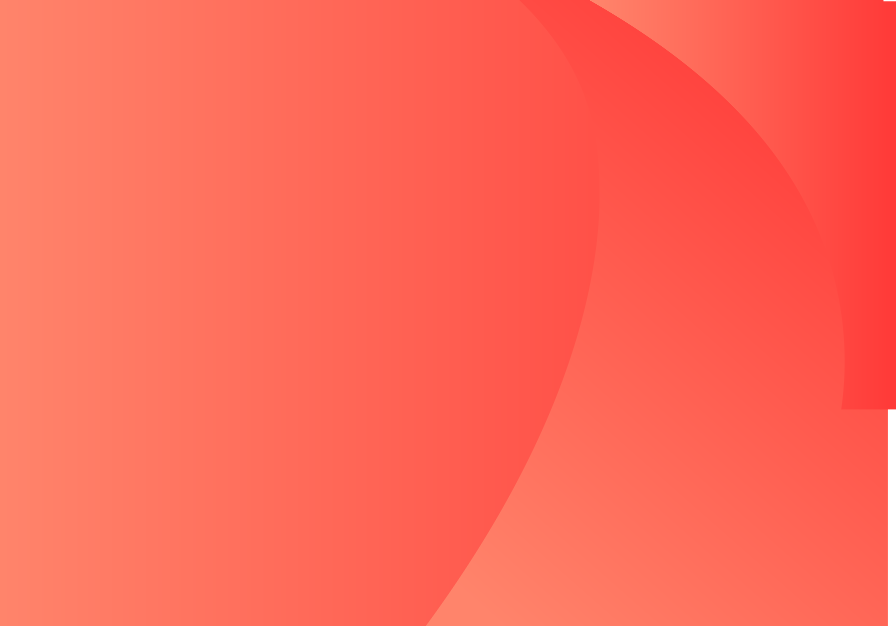
Write a WebGL 1 fragment shader that draws this background.

```glsl
precision highp float;
// Overlapping coral sheets with curved edges, each shaded by a linear gradient.

uniform vec2 u_resolution;

#define LIGHT vec3(1.0, 0.518, 0.420)
#define DARK vec3(1.0, 0.227, 0.220)
#define PAPER vec3(1.0)
#define FRONT_TIP vec2(0.669, 0.680)
#define MIDDLE_TIP vec2(0.9427, 0.4227)
#define MIDDLE_RIGHT 0.991
#define PANEL_BOTTOM 0.346
#define PANEL_NOTCH vec2(0.986, 0.998)

vec3 coral(float t) {
    return mix(LIGHT, DARK, clamp(t, 0.0, 1.0));
}

// Smooth step one pixel wide; d is a signed offset in canvas units
float cover(float d, float canvasSize) {
    return clamp(d * canvasSize + 0.5, 0.0, 1.0);
}

// Right edge of the front sheet: a lopsided bulge
float frontEdge(float y) {
    float d = y - FRONT_TIP.y;
    float inset = d > 0.0 ? 1.694 * pow(d, 2.58) : 0.388 * pow(-d, 1.8);
    return FRONT_TIP.x - inset;
}

// Right edge of the middle sheet: a rounded arc
float middleEdge(float y) {
    float d2 = (y - MIDDLE_TIP.y) * (y - MIDDLE_TIP.y);
    return MIDDLE_TIP.x - d2 * (0.649 + 0.62 * d2);
}

void main() {
    vec2 p = gl_FragCoord.xy / u_resolution;
    vec2 size = u_resolution;

    // Middle sheet, light at the lower left and cut off near the right border
    vec3 middle = coral(0.054 + dot(p - vec2(0.56, 0.069), vec2(0.934, 0.742)));
    vec3 color = mix(middle, PAPER, cover(p.x - MIDDLE_RIGHT, size.x));

    // Right panel beyond the arc, with a thin notch in its top corner
    vec3 panel = coral(3.01 * (p.x - 0.664));
    float notch = cover(p.x - PANEL_NOTCH.x, size.x) * cover(p.y - PANEL_NOTCH.y, size.y);
    panel = mix(panel, PAPER, notch);
    float panelMask = cover(p.x - middleEdge(p.y), size.x) * cover(p.y - PANEL_BOTTOM, size.y);
    color = mix(color, panel, panelMask);

    // Front sheet, darkening toward its curved edge
    vec3 front = coral(1.038 * p.x);
    color = mix(color, front, cover(frontEdge(p.y) - p.x, size.x));

    gl_FragColor = vec4(color, 1.0);
}
```
